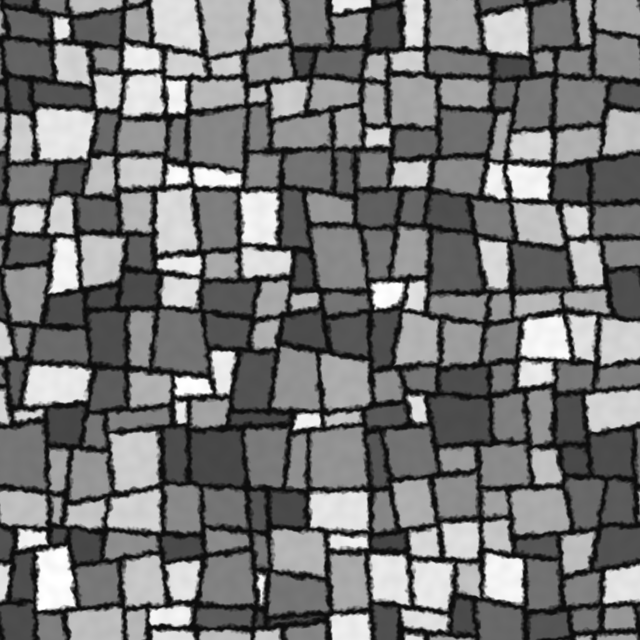
Give the GLSL for this texture, as a Shadertoy shader.

```glsl
// Seamless mosaic of irregular grey four-sided stones with soft, ragged dark joints.

const float STONES = 16.0; // stones per side; even, so the wall directions wrap

vec2 hash2(vec2 p) {
    vec3 q = fract(p.xyx * vec3(0.1031, 0.1030, 0.0973));
    q += dot(q, q.yzx + 33.33);
    return fract((q.xx + q.yz) * q.zy);
}

// Gradient noise that repeats after "period" lattice cells
float cornerSlope(vec2 corner, vec2 offset, float period) {
    float angle = 6.2832 * hash2(mod(corner, period) + 71.0).x;
    return dot(vec2(cos(angle), sin(angle)), offset);
}

float gradientNoise(vec2 uv, float period) {
    vec2 p = uv * period, i = floor(p), f = fract(p);
    vec2 u = f * f * f * (f * (f * 6.0 - 15.0) + 10.0);
    vec2 e = vec2(1.0, 0.0);
    return mix(mix(cornerSlope(i, f, period),
                   cornerSlope(i + e, f - e, period), u.x),
               mix(cornerSlope(i + e.yx, f - e.yx, period),
                   cornerSlope(i + 1.0, f - 1.0, period), u.x), u.y);
}

// Signed distance to the tilted wall through a lattice node:
// upright at even nodes, level at odd ones
float wall(vec2 p, vec2 node) {
    vec2 r = hash2(mod(node, STONES) + 5.0) - 0.5;
    vec2 d = p - node;
    if (mod(node.x + node.y, 2.0) > 0.5) d = d.yx;
    return d.x - 0.70 * r.x - 0.38 * r.y * d.y;
}

// Coverage of the stone enclosed by the walls of its four nodes
float stoneMask(vec2 p, vec2 cell, float joint) {
    float turn = mod(cell.x + cell.y, 2.0) < 0.5 ? 1.0 : -1.0;
    vec4 inside = vec4(wall(p, cell), -wall(p, cell + 1.0),
                       turn * wall(p, cell + vec2(1.0, 0.0)),
                       -turn * wall(p, cell + vec2(0.0, 1.0)));
    vec4 m = smoothstep(vec4(joint), vec4(joint + 0.115), inside);
    return m.x * m.y * m.z * m.w;
}

void mainImage(out vec4 fragColor, in vec2 fragCoord) {
    vec2 uv = fragCoord / iResolution.xy;

    // Ragged edges: coarse and fine displacement
    vec2 shift = vec2(0.37, 0.61);
    vec2 coarse = vec2(gradientNoise(uv, 56.0), gradientNoise(uv + shift, 56.0));
    vec2 fine = vec2(gradientNoise(uv, 150.0), gradientNoise(uv + shift, 150.0));
    vec2 p = uv * STONES + 0.075 * coarse + 0.055 * fine;

    // Joints swell and narrow
    float joint = 0.012 + 0.03 * gradientNoise(uv + shift.yx, 40.0);
    joint = max(joint, 0.0);

    // Add up the stones that may cover this point
    float grey = 0.0;
    vec2 home = floor(p);
    for (int y = -1; y <= 1; y++)
    for (int x = -1; x <= 1; x++) {
        vec2 cell = home + vec2(x, y);
        float tone = 0.27 + 0.72 * pow(hash2(mod(cell, STONES) + 137.0).y, 1.2);
        grey += (tone - 0.05) * stoneMask(p, cell, joint);
    }

    // Faint mottling on the stone faces
    grey *= 1.0 + 0.05 * gradientNoise(uv, 48.0);
    fragColor = vec4(vec3(clamp(grey + 0.05, 0.0, 1.0)), 1.0);
}
```
